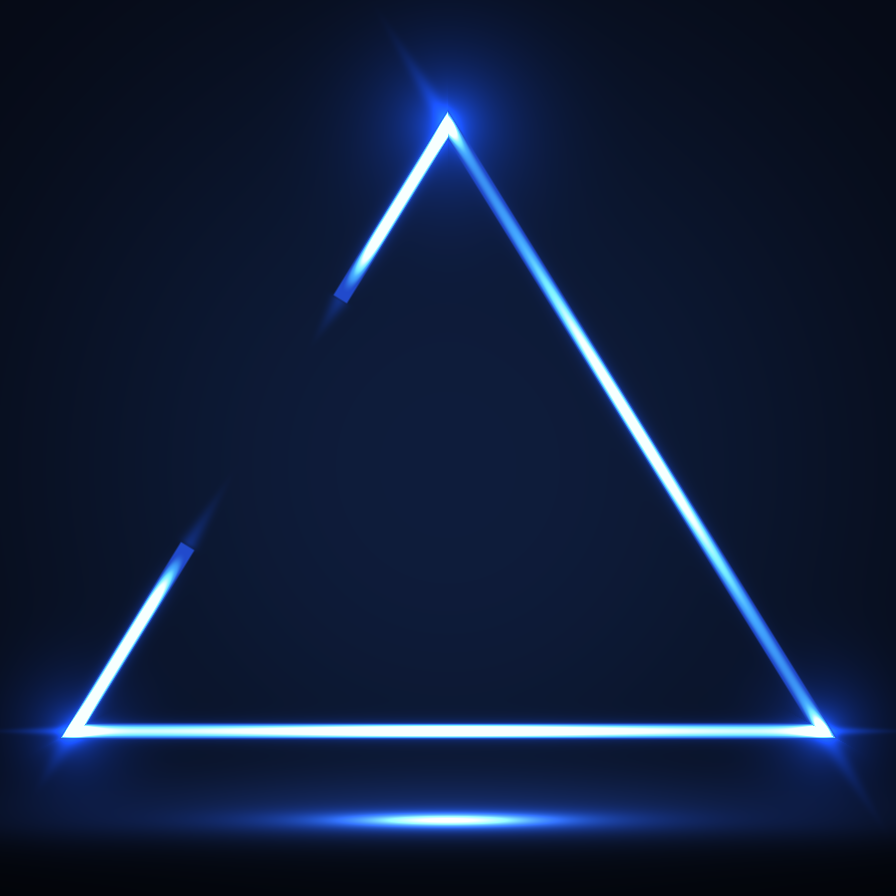
Reproduce this background procedurally as a three.js fragment shader.

```glsl
// Glowing neon triangle with a broken left side, above a pool of light on a dark blue floor.
varying vec2 vUv;

// Layout, in canvas units
const vec2 APEX = vec2(0.500, 0.861);
const vec2 LEFT = vec2(0.082, 0.184);
const vec2 RIGHT = vec2(0.919, 0.184);
const vec2 POOL = vec2(0.500, 0.0845);
const float BAR_HALF = 0.0088;
const float GAP_START = 0.305;  // share of the left side, from its foot
const float GAP_END = 0.712;
const float SOFT = 0.0014;      // edge smoothing

// Colours
const vec3 NIGHT = vec3(0.022, 0.040, 0.085);
const vec3 NAVY = vec3(0.055, 0.110, 0.230);
const vec3 HAZE = vec3(0.060, 0.130, 0.340);
const vec3 BLUE = vec3(0.130, 0.290, 0.800);
const vec3 GLOW = vec3(0.080, 0.300, 1.000);
const vec3 SKY = vec3(0.260, 0.650, 1.000);
const vec3 CYAN = vec3(0.480, 0.950, 1.000);
const vec3 WHITE = vec3(0.970, 1.000, 0.995);

float bell(float x) { return exp(-x * x); }

// Blue through cyan to white as the light gets hotter
vec3 heatColor(float heat) {
  vec3 c = mix(BLUE, SKY, smoothstep(0.10, 0.45, heat));
  c = mix(c, CYAN, smoothstep(0.40, 0.65, heat));
  return mix(c, WHITE, smoothstep(0.60, 0.90, heat));
}

// Tapering ray that leaves a point along a unit direction
float ray(vec2 p, vec2 from, vec2 dir, float reach, float width) {
  vec2 q = p - from;
  float along = dot(q, dir) / reach;
  float across = dot(q, vec2(-dir.y, dir.x));
  float fade = clamp(1.0 - along, 0.0, 1.0);
  return smoothstep(-0.05, 0.05, along) * fade * fade * bell(across / (width * (0.3 + fade)));
}

// Halo around a corner: a tight flare inside a wide soft glow
float halo(vec2 p, vec2 center, float size) {
  float r = length(p - center) / size;
  return 0.95 * exp(-r * 2.6) + 0.20 * bell(r * 0.65);
}

vec3 background(vec2 p) {
  float r = length((p - vec2(0.5, 0.48)) * vec2(1.0, 0.95));
  vec3 c = mix(NAVY, NIGHT, smoothstep(0.05, 0.76, r));
  return c * mix(0.40, 1.0, smoothstep(0.0, 0.11, p.y));
}

// Wide haze and a hot lens of light on the floor
vec3 floorLight(vec2 p) {
  vec2 q = p - POOL;
  float rise = q.y > 0.0 ? 0.045 : 0.024;
  vec3 c = HAZE * 0.75 * bell(q.x / 0.42) * bell(q.y / rise);
  c += GLOW * 0.50 * bell(q.x / 0.20) * bell(q.y / 0.013);
  c += SKY * 0.75 * bell(q.x / 0.115) * bell(q.y / 0.0075);
  return c + WHITE * 0.85 * bell(q.x / 0.070) * bell(q.y / 0.0048);
}

void main() {
  vec2 p = vUv;
  vec2 leftDir = normalize(APEX - LEFT);
  vec2 rightDir = normalize(APEX - RIGHT);
  float side = length(APEX - LEFT);

  // Signed distance to each side, positive outside the triangle
  float dLeft = dot(p - LEFT, vec2(-leftDir.y, leftDir.x));
  float dRight = dot(p - RIGHT, vec2(rightDir.y, -rightDir.x));
  float dBase = LEFT.y - p.y;
  float d = max(max(dLeft, dRight), dBase);

  // Power of the light along the nearest side
  float tLeft = dot(p - LEFT, leftDir) / side;
  float tRight = dot(p - RIGHT, rightDir) / side;
  float gate = 1.0;
  float power;
  if (dLeft >= max(dRight, dBase)) {
    float fromGap = max(GAP_START - tLeft, tLeft - GAP_END);
    gate = smoothstep(-SOFT, SOFT, fromGap * side);
    power = 1.30 * smoothstep(-0.01, 0.11, fromGap);
  } else if (dRight >= dBase) {
    power = 0.28 + 0.90 * bell((tRight - 0.50) / 0.24);
  } else {
    power = 0.75 + 0.55 * bell((p.x - 0.5) / 0.20);
  }
  float cornerDist = min(length(p - APEX), min(length(p - LEFT), length(p - RIGHT)));
  power += 1.6 * exp(-cornerDist / 0.016);

  vec3 color = background(p) + floorLight(p);

  // Corner halos
  color += GLOW * halo(p, APEX, 0.070);
  color += GLOW * 0.85 * (halo(p, LEFT, 0.050) + halo(p, RIGHT, 0.050));

  // Rays past the corners and out of the broken ends
  float rays = 0.40 * ray(p, APEX, rightDir, 0.17, 0.008);
  rays += 0.35 * ray(p, RIGHT, -rightDir, 0.15, 0.008);
  rays += 0.40 * ray(p, LEFT, -leftDir, 0.09, 0.009);
  rays += 0.55 * ray(p, LEFT, vec2(-1.0, 0.0), 0.12, 0.004);
  rays += 0.55 * ray(p, RIGHT, vec2(1.0, 0.0), 0.12, 0.004);
  rays += 0.32 * ray(p, mix(LEFT, APEX, GAP_START), leftDir, 0.11, 0.007);
  rays += 0.32 * ray(p, mix(LEFT, APEX, GAP_END), -leftDir, 0.07, 0.007);
  color += GLOW * rays;

  // Thin bloom beside the bars, then the bars with mitred corners
  color += GLOW * 0.22 * gate * min(power, 1.2) * exp(-max(abs(d) - BAR_HALF, 0.0) / 0.005);
  float u = d / BAR_HALF;
  float heat = power * max(1.0 - u * u, 0.0);
  float bar = gate * smoothstep(SOFT, -SOFT, abs(d) - BAR_HALF);
  color = mix(color, heatColor(heat), bar);

  gl_FragColor = vec4(min(color, 1.0), 1.0);
}
```
